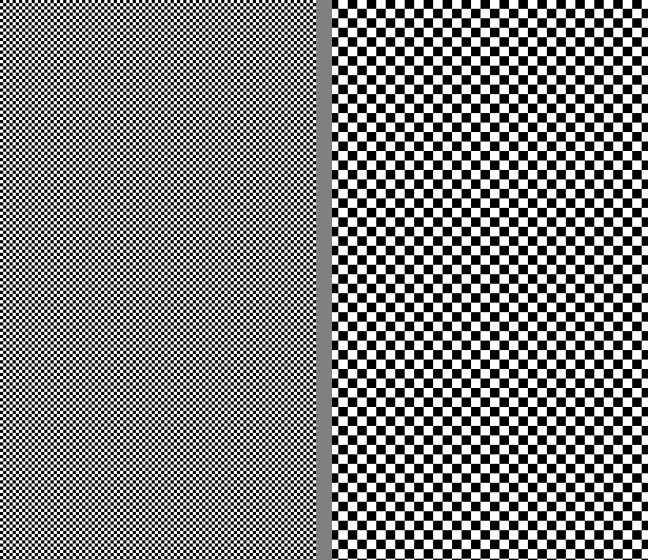
Left, the full canvas; right, a detail of the centre.
This pattern is drawn by a WebGL 1 fragment shader. Its source:

```glsl
precision highp float;
// Fine black and white checkerboard of square cells, 100 across the width.
// Each axis is a square wave averaged exactly over the pixel, and the
// product of the two waves gives the smoothly edged checks.

uniform vec2 u_resolution;

// Integral of a +1/-1 square wave that flips at every whole number.
vec2 squareWaveIntegral(vec2 p) {
    return 1.0 - abs(mod(p, 2.0) - 1.0);
}

// Mean of the square wave over a box of the given width.
vec2 filteredSquareWave(vec2 p, float width) {
    vec2 upper = squareWaveIntegral(p + 0.5 * width);
    vec2 lower = squareWaveIntegral(p - 0.5 * width);
    return (upper - lower) / width;
}

void main() {
    // Cell units, counted from the top left corner
    float cellsPerPixel = 100.0 / u_resolution.x;
    vec2 fromTopLeft = vec2(gl_FragCoord.x, u_resolution.y - gl_FragCoord.y);
    vec2 cell = fromTopLeft * cellsPerPixel;

    // Checks: equal signs are dark, opposite signs are light
    vec2 wave = filteredSquareWave(cell, cellsPerPixel);
    float light = 0.5 - 0.5 * wave.x * wave.y;

    vec3 color = mix(vec3(0.0), vec3(1.0), light);
    gl_FragColor = vec4(color, 1.0);
}
```
